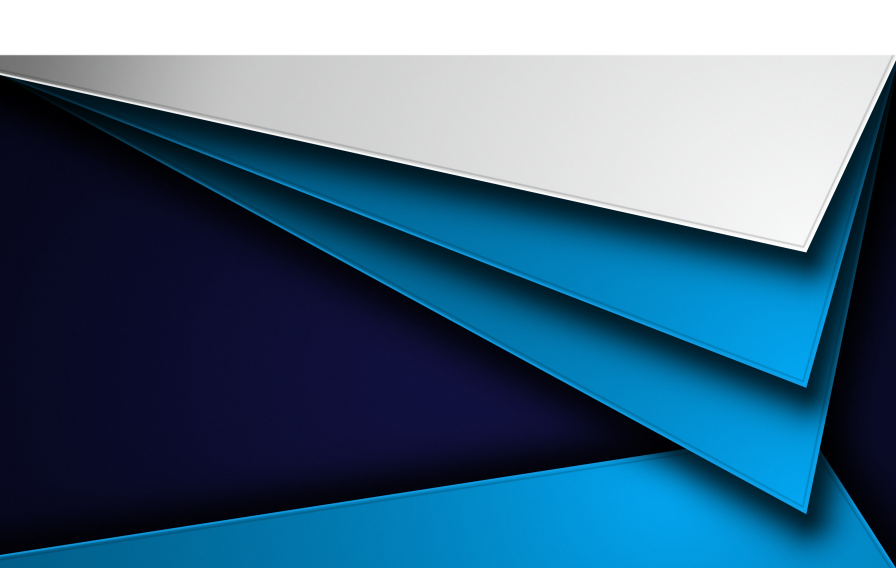
Write a WebGL 2 fragment shader that draws this background.

```glsl
#version 300 es
precision highp float;
// Layered paper wedges: a silver sheet over two blue ones, above a blue floor on navy.
// Each sheet is the corner between two rays from its tip; its signed distance
// gives the smooth edge, the bright rim, the inset crease and the soft shadow.

#define ASPECT 1.5802
#define BAND_Y 0.903
#define SHADOW_WIDTH 0.052
#define SHADOW_DEPTH 0.78
#define RIM_WIDTH 0.0036
#define CREASE_INSET 0.0085
#define GRAIN 0.006
#define LIT_BLUE vec3(0.01, 0.66, 0.96)
#define DIM_BLUE vec3(0.00, 0.22, 0.32)
#define RIM_BLUE vec3(0.08, 0.62, 0.90)
#define NAVY vec3(0.063, 0.066, 0.245)
#define NIGHT vec3(0.018, 0.022, 0.085)

uniform vec2 u_resolution;
out vec4 outColor;

float hash(vec2 p) {
    return fract(sin(dot(p, vec2(12.9898, 78.233))) * 43758.5453);
}

float cross2(vec2 a, vec2 b) {
    return a.x * b.y - a.y * b.x;
}

float rayDistance(vec2 q, vec2 dir) {
    return length(q - dir * max(dot(q, dir), 0.0));
}

// Signed distance to the corner from -> tip -> to, with the inside on its left
float wedge(vec2 p, vec2 from, vec2 tip, vec2 to) {
    vec2 q = p - tip;
    vec2 u = normalize(from - tip);
    vec2 v = normalize(to - tip);
    float side = max(cross2(u, q), -cross2(v, q));
    float dist = min(rayDistance(q, u), rayDistance(q, v));
    return side < 0.0 ? -dist : dist;
}

vec3 blueFill(vec2 p, vec2 light) {
    return mix(LIT_BLUE, DIM_BLUE, 1.0 - exp(-0.9 * distance(p, light)));
}

vec3 silverFill(vec2 p, vec2 light) {
    float r = distance(p, light);
    float tone = 0.98 - 0.19 * r - 0.26 * smoothstep(1.02, 1.5, r);
    return tone * vec3(0.995, 0.997, 1.0);
}

// Shades what lies beneath, then lays the sheet with its crease and rim
vec3 layer(vec3 below, float d, vec3 fill, vec3 rim, float px) {
    float s = max(d, 0.0) / SHADOW_WIDTH;
    below *= 1.0 - SHADOW_DEPTH * exp(-s * s);
    float crease = 1.0 - smoothstep(0.0, 0.0015 + px, abs(d + CREASE_INSET));
    fill *= 1.0 - 0.16 * crease;
    float edge = smoothstep(-RIM_WIDTH - px, -RIM_WIDTH + px, d);
    fill = mix(fill, rim, 0.85 * edge);
    return mix(fill, below, smoothstep(-0.7 * px, 0.7 * px, d));
}

void main() {
    vec2 p = gl_FragCoord.xy / u_resolution * vec2(ASPECT, 1.0);
    float px = 1.0 / u_resolution.y;

    // Navy ground with a broad glow
    vec2 g = (p - vec2(0.86, 0.34)) / vec2(0.85, 0.60);
    vec3 col = mix(NIGHT, NAVY, exp(-1.3 * dot(g, g)));

    // Floor sheet, pointing up
    float floorDist = wedge(p, vec2(ASPECT, 0.0), vec2(1.424, 0.243), vec2(0.0, 0.023));
    col = layer(col, floorDist, blueFill(p, vec2(1.19, 0.16)), RIM_BLUE, px);

    // Hanging sheets, lowest first, silver on top
    for (int i = 0; i < 3; i++) {
        float k = float(i);
        vec2 tip = vec2(1.422, mix(0.0947, 0.5556, k * 0.5) - 0.008 * k * (2.0 - k));
        vec2 right = vec2(ASPECT, 0.866 + 0.014 * k);
        float d = wedge(p, vec2(0.0, 0.868), tip, right);
        bool silver = i == 2;
        vec3 fill = silver ? silverFill(p, tip) : blueFill(p, tip);
        col = layer(col, d, fill, silver ? vec3(1.0) : RIM_BLUE, px);
    }

    // Plain white band at the top
    col += GRAIN * (hash(floor(p * 324.0)) - 0.5);
    col = mix(col, vec3(1.0), smoothstep(BAND_Y - px, BAND_Y + px, p.y));
    outColor = vec4(clamp(col, 0.0, 1.0), 1.0);
}
```
